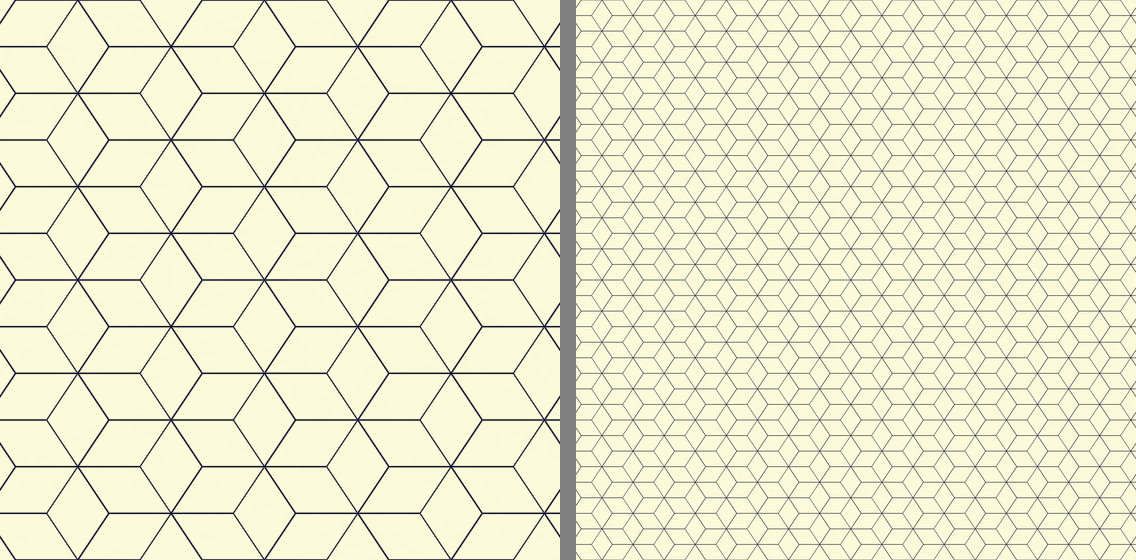
Left: one tile. Right: repeated 3 by 3.
Give the GLSL for this pattern, as a Shadertoy shader.

```glsl
// Rhombille tiling: thin navy outlines of six-pointed rhombus stars on cream paper
#define REPEATS vec2(3.0, 6.0)
#define STAR_X 0.416667
#define HEAVY_LINE 0.00267
#define FINE_LINE 0.00212
#define INK vec3(0.045, 0.055, 0.17)
#define PAPER vec3(0.984, 0.982, 0.850)
#define MOTTLE_CELLS 24.0
#define MOTTLE_AMOUNT 0.008

float hash(vec2 p) {
    vec3 q = fract(vec3(p.xyx) * 0.1031);
    q += dot(q, q.yzx + 33.33);
    return fract((q.x + q.y) * q.z);
}

// Value noise that wraps after a whole number of cells
float wrappedNoise(vec2 uv, float cells) {
    vec2 p = uv * cells;
    vec2 i = floor(p), f = fract(p);
    f = f * f * (3.0 - 2.0 * f);
    vec2 a = mod(i, cells), b = mod(i + 1.0, cells);
    return mix(mix(hash(a), hash(vec2(b.x, a.y)), f.x),
               mix(hash(vec2(a.x, b.y)), hash(b), f.x), f.y);
}

float segmentDistance(vec2 p, vec2 a, vec2 b) {
    vec2 pa = p - a, ba = b - a;
    return length(pa - ba * clamp(dot(pa, ba) / dot(ba, ba), 0.0, 1.0));
}

// Signed distance to the outlines, in canvas units
float outlineDistance(vec2 uv) {
    vec2 cell = 1.0 / REPEATS;
    vec2 local = fract(uv * REPEATS - vec2(STAR_X, 0.0) + 0.5) - 0.5;
    vec2 p = abs(local) * cell;

    // Star centres at opposite corners of the folded quarter cell
    vec2 starA = vec2(0.0), starB = 0.5 * cell;
    vec2 tipA = vec2(cell.x / 3.0, 0.0);
    vec2 tipB = vec2(cell.x / 6.0, 0.5 * cell.y);

    // Slanted edges are heavier to the right of each star
    bool rightSide = local.x > 0.0;
    float widthA = rightSide ? HEAVY_LINE : FINE_LINE;
    float widthB = rightSide ? FINE_LINE : HEAVY_LINE;

    float level = min(segmentDistance(p, starA, tipA),
                      segmentDistance(p, starB, tipB)) - 0.5 * HEAVY_LINE;
    float slantA = segmentDistance(p, starA, tipB) - 0.5 * widthA;
    float slantB = segmentDistance(p, starB, tipA) - 0.5 * widthB;
    return min(level, min(slantA, slantB));
}

void mainImage(out vec4 fragColor, in vec2 fragCoord) {
    vec2 uv = fragCoord / iResolution.xy;

    // Faintly uneven paper
    float mottle = 0.6 * wrappedNoise(uv, MOTTLE_CELLS)
                 + 0.4 * wrappedNoise(uv, MOTTLE_CELLS * 3.0) - 0.5;
    vec3 color = PAPER + MOTTLE_AMOUNT * mottle * vec3(0.5, 0.6, 1.5);

    // Antialiased ink
    float ink = clamp(0.5 - outlineDistance(uv) * iResolution.y, 0.0, 1.0);
    color = mix(color, INK, ink);

    fragColor = vec4(color, 1.0);
}
```
